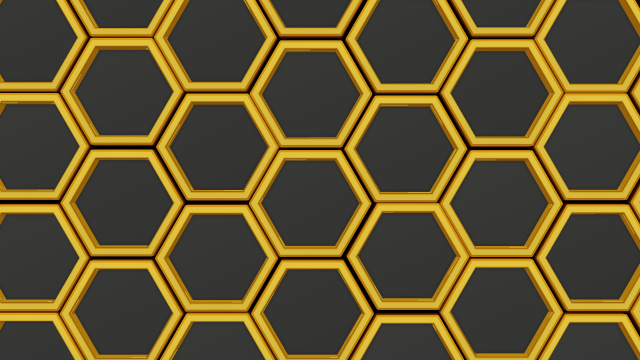
Write a Shadertoy shader that draws this pattern.

```glsl
#define PITCH 0.305
#define ORIGIN vec2(-0.023, -0.0625)
#define OUTER 0.1482
#define FACE_OUT 0.1424
#define FACE_IN 0.1255
#define FLOOR_IN 0.1185
#define JITTER 0.0042
#define DEPTH 0.013
#define FACE_GOLD vec3(0.88, 0.76, 0.25)
#define DEEP_GOLD vec3(0.76, 0.55, 0.05)
#define BRONZE vec3(0.54, 0.33, 0.03)
#define SLATE vec3(0.21, 0.21, 0.202)

float hash(vec2 p) {
    return fract(sin(dot(p, vec2(127.1, 311.7))) * 43758.5453);
}

// Flat-topped hexagon with softened corners; r is the apothem
float hexagon(vec2 p, float r, float corner) {
    const vec3 k = vec3(-0.866025, 0.5, 0.57735);
    r -= corner;
    p = abs(p);
    p -= 2.0 * min(dot(k.xy, p), 0.0) * k.xy;
    p -= vec2(clamp(p.x, -k.z * r, k.z * r), r);
    return length(p) * sign(p.y) - corner;
}

float fill(float d) {
    return clamp(0.5 - d * iResolution.y, 0.0, 1.0);
}

// Inner wall: shade by side, with stepped reflections along its length
vec3 innerWall(vec2 q, vec2 id, float depth) {
    float side = floor(atan(q.y, q.x) / 1.047198);
    float angle = (side + 0.5) * 1.047198;
    vec2 n = vec2(cos(angle), sin(angle));
    float along = dot(q, vec2(-n.y, n.x));
    float seed = hash(id * 7.0 + side);
    vec3 col = mix(BRONZE, DEEP_GOLD, 0.45 - 0.45 * n.y);
    float start = (seed - 0.5) * 0.12;
    float streak = fill(start - along) * fill(abs(depth - 0.004) - 0.0015);
    col = mix(col, FACE_GOLD, 0.55 * streak * step(0.45, seed));
    return mix(col, BRONZE * 0.85, 0.6 * fill(abs(depth - 0.0015) - 0.0012));
}

// Seen from above: floor, inner wall, flat rim and outer bevel
vec3 cellTop(vec2 q, vec2 center, vec2 id) {
    float opening = hexagon(q, FACE_IN, 0.001);
    float ground = hexagon(q + center * DEPTH, FLOOR_IN, 0.001);
    vec3 slate = SLATE * (1.0 + 0.25 * q.y - 0.12 * q.x);
    slate *= 0.97 + 0.06 * hash(id + 3.7);
    slate *= 1.0 - 0.12 * smoothstep(-0.012, 0.0, ground);
    vec3 inside = mix(innerWall(q, id, -opening), slate, fill(ground));

    float upward = q.y / max(length(q), 0.001);
    vec3 bevel = mix(DEEP_GOLD * vec3(0.9, 0.8, 0.7), DEEP_GOLD * 1.12, 0.5 + 0.5 * upward);
    float rim = hexagon(q, FACE_OUT, 0.004);
    float lip = hexagon(q, FACE_IN + 0.002, 0.001);
    vec3 face = FACE_GOLD * (0.98 + 0.03 * upward);
    vec3 col = mix(bevel, face, fill(rim));
    col = mix(col, DEEP_GOLD, 0.8 * fill(lip));
    return mix(col, inside, fill(opening));
}

void mainImage(out vec4 fragColor, in vec2 fragCoord) {
    vec2 p = (fragCoord - 0.5 * iResolution.xy) / iResolution.y;
    vec2 g = (p - ORIGIN) / vec2(PITCH * 0.866025, PITCH);
    float column = round(g.x);
    vec3 gap = vec3(0.012, 0.006, 0.003);
    vec3 top = vec3(0.0);
    float cover = 0.0;

    // Nearby cells in staggered columns, each slightly out of place
    for (int i = -1; i <= 1; i++) {
        float x = column + float(i);
        float stagger = 0.5 * mod(x, 2.0);
        float row = floor(g.y - stagger);
        for (int j = 0; j <= 1; j++) {
            vec2 id = vec2(x, row + float(j));
            vec2 center = ORIGIN + vec2(x * 0.866025, id.y + stagger) * PITCH;
            center += JITTER * (vec2(hash(id), hash(id + 19.3)) - 0.5) * 2.0;
            vec2 q = p - center;
            float edge = hexagon(q, OUTER, 0.006);

            // Outer wall, falling into shadow with depth
            float base = hexagon(q + center * DEPTH, OUTER - 0.0005, 0.006);
            vec3 wall = mix(vec3(0.46, 0.2, 0.025), vec3(0.1, 0.03, 0.01),
                            smoothstep(0.0, 0.007, edge));
            gap = mix(gap, wall, fill(base));

            float a = fill(edge);
            top = mix(top, cellTop(q, center, id), a / max(a + cover * (1.0 - a), 0.001));
            cover = a + cover * (1.0 - a);
        }
    }
    fragColor = vec4(mix(gap, top, cover), 1.0);
}
```
